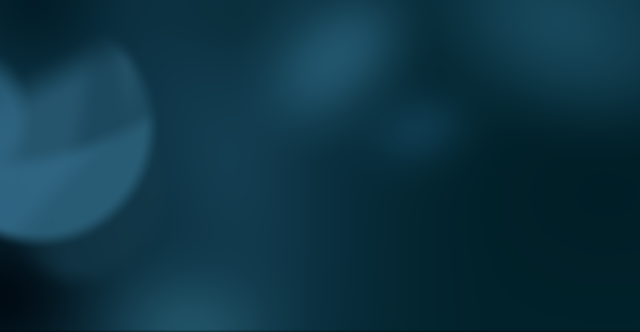
Write a Shadertoy shader that draws this background.

```glsl
// Soft elliptical light, 1 at its centre; radii are measured along the tilted axes
float glow(vec2 p, vec2 centre, vec2 radii, float tilt) {
    vec2 d = p - centre;
    float c = cos(tilt), s = sin(tilt);
    d = vec2(c * d.x + s * d.y, c * d.y - s * d.x) / radii;
    return exp(-dot(d, d));
}

// Filled ellipse with a blurred rim
float softDisc(vec2 p, vec2 centre, vec2 radii, float blur) {
    return 1.0 - smoothstep(1.0 - blur, 1.0 + blur, length((p - centre) / radii));
}

// Deep teal field, darkest to the right and in the left corners
vec3 backdrop(vec2 p) {
    float shade = smoothstep(0.65, 1.6, p.x + 0.12 * (0.5 - p.y));
    vec3 colour = mix(vec3(0.045, 0.195, 0.26), vec3(0.005, 0.135, 0.17), shade);
    colour = mix(colour, vec3(0.0, 0.11, 0.14), 0.65 * glow(p, vec2(1.82, 0.42), vec2(0.4, 0.32), 0.0));
    colour = mix(colour, vec3(0.02, 0.16, 0.2), 0.6 * glow(p, vec2(1.38, 0.8), vec2(0.18, 0.2), -0.6));
    colour = mix(colour, vec3(0.03, 0.17, 0.21), 0.6 * glow(p, vec2(0.7, 0.94), vec2(0.2, 0.13), 0.0));
    colour = mix(colour, vec3(0.0, 0.1, 0.14), 0.85 * glow(p, vec2(0.1, 1.0), vec2(0.22, 0.2), 0.0));
    return mix(colour, vec3(0.0, 0.04, 0.07), glow(p, vec2(-0.03, 0.11), vec2(0.32, 0.23), -0.2));
}

// Distant blurred lights
vec3 addLights(vec3 colour, vec2 p) {
    colour = mix(colour, vec3(0.085, 0.25, 0.33), 0.75 * glow(p, vec2(0.68, 0.5), vec2(0.2, 0.38), 0.4));
    colour = mix(colour, vec3(0.13, 0.33, 0.41), 0.95 * glow(p, vec2(0.57, 0.0), vec2(0.23, 0.18), 0.0));
    float oval = softDisc(p, vec2(1.0, 0.82), vec2(0.2), 0.7);
    oval = mix(oval, glow(p, vec2(1.0, 0.82), vec2(0.23, 0.13), 0.75), 0.75);
    colour = mix(colour, vec3(0.13, 0.335, 0.425), oval);
    colour = mix(colour, vec3(0.065, 0.245, 0.33), 0.8 * glow(p, vec2(1.25, 0.61), vec2(0.14, 0.1), 0.3));
    float corner = softDisc(p, vec2(1.79, 1.05), vec2(0.43, 0.38), 0.45);
    colour = mix(colour, vec3(0.065, 0.235, 0.305), 0.75 * corner);
    return mix(colour, vec3(0.1, 0.3, 0.38), 0.75 * glow(p, vec2(1.68, 0.93), vec2(0.25, 0.17), -0.4));
}

// Overlapping translucent petals at the left edge
vec3 addPetals(vec3 colour, vec2 p) {
    float shadowPetal = softDisc(p, vec2(0.24, 0.44), vec2(0.25, 0.28), 0.16);
    colour = mix(colour, vec3(0.075, 0.22, 0.285), 0.7 * shadowPetal * smoothstep(0.0, 0.22, p.x));

    float body = softDisc(p, vec2(0.115, 0.62), vec2(0.34, 0.345), 0.08);
    float ridge = 0.69 + 0.53 * p.x;
    body *= 1.0 - smoothstep(-0.09, 0.07, p.y - ridge);
    vec3 petal = vec3(0.115, 0.29, 0.375);

    // Upper fold, with a slanted right edge
    float fold = 1.0 - smoothstep(-0.045, 0.045, p.x - 0.24 - 0.15 * (p.y - 0.65));
    petal = mix(petal, vec3(0.15, 0.34, 0.435), fold);
    petal += 0.025 * glow(p, vec2(0.38, 0.78), vec2(0.03, 0.12), 0.12);

    // Bright lower crescent, dimmer towards its outer tip
    float crescentTop = 0.52 + 0.67 * p.x * p.x;
    float crescent = 1.0 - smoothstep(-0.045, 0.025, p.y - crescentTop);
    float crease = smoothstep(-0.06, 0.06, p.x - 0.2 - 0.9 * (p.y - 0.46));
    petal = mix(petal, mix(vec3(0.19, 0.405, 0.52), vec3(0.16, 0.365, 0.465), crease), crescent);
    colour = mix(colour, petal, 0.95 * body);

    float lobe = softDisc(p, vec2(-0.04, 0.64), vec2(0.11, 0.16), 0.35);
    return mix(colour, vec3(0.19, 0.405, 0.52), 0.75 * lobe);
}

void mainImage(out vec4 fragColor, in vec2 fragCoord) {
    // Height spans 0 to 1; width is fitted to the composition
    vec2 p = fragCoord / iResolution.xy * vec2(1.92, 1.0);
    vec3 colour = addPetals(addLights(backdrop(p), p), p);

    // Thin dark line along the bottom
    colour *= mix(0.65, 1.0, smoothstep(0.0, 0.009, p.y));
    fragColor = vec4(colour, 1.0);
}
```
